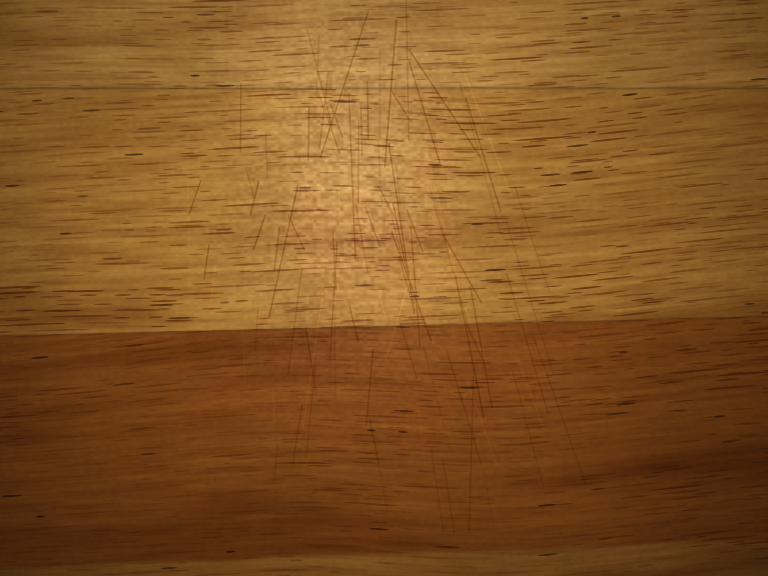
Give the GLSL for this texture, as a Shadertoy shader.

```glsl
// A worn cutting board: glued wood planks with long grain, short dark pores
// and a patch of knife scratches, lit by one soft lamp near the centre.
// Grain is stretched noise, pores are jittered dashes, scratches are segments.

const vec3 TOP_WOOD = vec3(0.75, 0.565, 0.29);
const vec3 MID_WOOD = vec3(0.71, 0.51, 0.235);
const vec3 LOW_WOOD = vec3(0.565, 0.325, 0.12);
const vec3 GRAIN_TINT = vec3(0.72, 0.58, 0.42);
const vec3 PORE_TINT = vec3(0.66, 0.48, 0.33);
const vec3 DARK_PORE_TINT = vec3(0.38, 0.30, 0.27);
const vec3 SCRATCH_DARK = vec3(0.78, 0.65, 0.44);
const vec3 SCRATCH_LIGHT = vec3(1.12, 1.10, 1.02);
const vec3 GLOW_COLOR = vec3(0.13, 0.125, 0.13);
const vec3 FALLOFF_POWER = vec3(0.90, 1.05, 1.35);
const vec2 LAMP = vec2(0.64, 0.60);
const vec2 GLOW_CENTER = vec2(0.61, 0.69);
const float FALLOFF = 0.95;
const float GRAIN_SLOPE = 0.06;
const float TOP_SEAM = 0.847;
const int SCRATCHES = 110;

float hash(vec2 p) {
    return fract(sin(dot(p, vec2(127.1, 311.7))) * 43758.5453);
}

float noise(vec2 p) {
    vec2 i = floor(p), f = fract(p);
    f = f * f * (3.0 - 2.0 * f);
    return mix(mix(hash(i), hash(i + vec2(1, 0)), f.x),
               mix(hash(i + vec2(0, 1)), hash(i + vec2(1, 1)), f.x), f.y);
}

float fbm(vec2 p) {
    float sum = 0.0, amp = 0.5;
    for (int i = 0; i < 4; i++) {
        sum += amp * noise(p);
        p = p * 2.03 + 17.3;
        amp *= 0.5;
    }
    return sum / 0.9375;
}

// One tapered dash per staggered cell; share is the fraction of filled cells.
float dashes(vec2 p, vec2 cell, float share, float thick, float px) {
    vec2 q = p / cell;
    q.x += 9.0 * hash(vec2(floor(q.y), 3.7));
    vec2 id = floor(q), f = fract(q);
    float halfLen = mix(0.15, 0.48, hash(id + 5.1));
    float taper = max(0.0, 1.0 - abs(f.x - 0.5) / halfLen);
    float dist = abs(f.y - mix(0.3, 0.7, hash(id + 11.3))) * cell.y;
    float width = thick * sqrt(taper);
    float line = 1.0 - smoothstep(width - 0.5 * px, width + 0.7 * px, dist);
    return line * smoothstep(0.0, 0.3, taper) * step(hash(id + 23.9), share)
         * mix(0.4, 1.0, hash(id + 31.7));
}

float segment(vec2 p, vec2 dir, float halfLen) {
    return length(p - dir * clamp(dot(p, dir), -halfLen, halfLen));
}

// x: darkening scratches, y: bright ones
vec2 scratches(vec2 p, float px) {
    vec2 marks = vec2(0.0);
    for (int i = 0; i < SCRATCHES; i++) {
        float k = float(i);
        float a = hash(vec2(k, 1.3)), b = hash(vec2(k, 2.9)), c = hash(vec2(k, 4.1));
        float d = hash(vec2(k, 6.7)), e = hash(vec2(k, 8.3));
        bool stray = i % 8 == 0;
        float y = stray ? d : 0.05 + 0.9 * mix(d, 0.62, 0.3 * e);
        float x = stray ? 1.33 * a
                        : 0.61 + 0.27 * (a + b + c - 1.5) + 0.16 * (0.62 - y);
        float lean = 0.12 + 0.8 * (c - 0.5) * (0.3 + e);
        float dist = segment(p - vec2(x, y), vec2(sin(lean), -cos(lean)), mix(0.03, 0.15, b * b));
        float line = 1.0 - smoothstep(0.0003, 0.0006 + 1.2 * px, dist);
        line *= mix(0.25, 0.8, e) * (stray ? 0.4 : 1.0);
        if (stray || hash(vec2(k, 9.9)) > 0.7) marks.y = max(marks.y, line);
        else marks.x = max(marks.x, line);
    }
    return marks;
}

void mainImage(out vec4 fragColor, in vec2 fragCoord) {
    float px = 1.0 / iResolution.y;
    vec2 p = fragCoord * px;

    // Planks and their seams
    float lowSeam = 0.417 + 0.025 * p.x;
    float baseSeam = 0.015 + 0.035 * p.x;
    float isTop = smoothstep(-px, px, p.y - TOP_SEAM);
    float isLow = smoothstep(px, -px, p.y - lowSeam);
    float isBase = smoothstep(0.006, -0.006, p.y - baseSeam);
    vec3 wood = mix(mix(MID_WOOD, TOP_WOOD, isTop), LOW_WOOD, isLow);
    wood = mix(wood, MID_WOOD * 0.95, 0.7 * isBase);
    float seam = exp(-abs(p.y - TOP_SEAM) / 0.0018) + 0.6 * exp(-abs(p.y - lowSeam) / 0.0018);
    wood *= 1.0 - 0.3 * seam;

    // Grain coordinates bend gently and differ from plank to plank
    float plank = step(TOP_SEAM, p.y) + 2.0 * step(p.y, lowSeam);
    vec2 g = p + vec2(0.37, 0.71) * plank;
    g.y += 0.045 * (noise(p * vec2(2.2, 2.6) + 4.0 * plank) - 0.5) - GRAIN_SLOPE * p.x;
    float bands = smoothstep(0.48, 0.78, fbm(g * vec2(1.6, 11.0)));
    float fibre = fbm(g * vec2(9.0, 130.0));
    wood *= mix(vec3(1.0), GRAIN_TINT, 0.55 * bands);
    wood *= mix(vec3(1.0), GRAIN_TINT, 0.9 * (fibre - 0.4));
    wood *= 0.94 + 0.12 * fbm(p * 6.0);

    // Pores gather in patches, strongest under the lamp
    float patchy = smoothstep(0.3, 0.65, fbm(g * vec2(3.0, 7.0) + 8.0));
    float worn = exp(-dot(p - GLOW_CENTER, p - GLOW_CENTER) * 6.0);
    float poreAmount = mix(0.35, 1.0, max(patchy, worn)) * mix(1.0, 0.75, isLow);
    float pores = max(dashes(g, vec2(0.13, 0.011), 0.5, 0.0016, px),
                      dashes(g + 0.43, vec2(0.06, 0.008), 0.4, 0.0011, px));
    wood *= mix(vec3(1.0), PORE_TINT, pores * poreAmount);
    float darkPores = dashes(g + 0.19, vec2(0.055, 0.021), 0.07, 0.0017, px);
    wood *= mix(vec3(1.0), DARK_PORE_TINT, darkPores * 0.85);

    // Knife marks
    vec2 marks = scratches(p, px);
    wood *= mix(vec3(1.0), SCRATCH_DARK, 0.75 * marks.x);
    wood *= mix(vec3(1.0), SCRATCH_LIGHT, marks.y);

    // Lamp falloff and pebbled sheen
    vec2 away = (p - LAMP) * vec2(1.0, 1.1);
    wood *= pow(vec3(exp(-FALLOFF * dot(away, away))), FALLOFF_POWER);
    vec2 shine = (p - GLOW_CENTER) / vec2(0.17, 0.26);
    float pebble = noise(p * vec2(150.0, 190.0)) - 0.5;
    float glow = exp(-dot(shine, shine));
    wood += GLOW_COLOR * glow * (1.0 + 0.9 * pebble - 0.5 * marks.x);
    wood *= 1.0 + 0.07 * pebble;

    fragColor = vec4(clamp(wood, 0.0, 1.0), 1.0);
}
```
